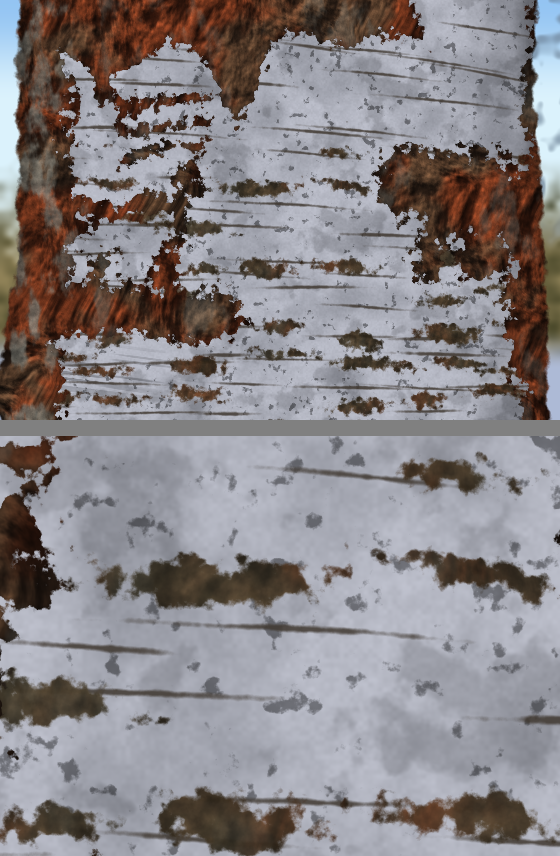
Top, the full canvas; bottom, a detail of the centre.
Write a Shadertoy shader that draws this texture.

```glsl
float hash(vec2 p) {
    vec3 q = fract(p.xyx * 0.1031);
    q += dot(q, q.yzx + 33.33);
    return fract((q.x + q.y) * q.z);
}

float noise(vec2 p) {
    vec2 i = floor(p), f = fract(p);
    f = f * f * (3.0 - 2.0 * f);
    return mix(mix(hash(i), hash(i + vec2(1, 0)), f.x),
               mix(hash(i + vec2(0, 1)), hash(i + vec2(1, 1)), f.x), f.y);
}

float fbm(vec2 p) {
    float sum = 0.0, amp = 0.52;
    for (int i = 0; i < 5; i++) {
        sum += amp * noise(p);
        p = mat2(1.6, 1.2, -1.2, 1.6) * p + 17.3;
        amp *= 0.5;
    }
    return sum;
}

float capsule(vec2 p, vec2 a, vec2 b, float r) {
    p -= a;
    b -= a;
    return length(p - b * clamp(dot(p, b) / dot(b, b), 0.0, 1.0)) - r;
}

float bump(float x, float centre, float width) {
    x = (x - centre) / width;
    return exp(-x * x);
}

// Large areas of rough bark, negative inside
float roughBark(vec2 p) {
    float hem = 0.91 - 0.15 * bump(p.x, 0.26, 0.07) - 0.2 * bump(p.x, 0.56, 0.065);
    float d = max(hem - p.y, p.x - 1.0);
    d = min(d, p.x - 0.16 - 0.025 * bump(p.y, 0.55, 0.2));
    // lower left ledge and the stem above it
    d = min(d, capsule(p, vec2(0.18, 0.26), vec2(0.52, 0.25), 0.06));
    d = min(d, capsule(p, vec2(0.23, 0.3), vec2(0.25, 0.36), 0.03));
    d = min(d, capsule(p, vec2(0.46, 0.59), vec2(0.39, 0.3), 0.025));
    d = min(d, capsule(p, vec2(0.16, 0.5), vec2(0.4, 0.5), 0.028));
    for (float i = 0.0; i < 3.0; i++)
        d = min(d, capsule(p, vec2(0.3, 0.63 + 0.065 * i), vec2(0.48, 0.64 + 0.065 * i), 0.012));
    // right shoulder and its tails
    d = min(d, capsule(p, vec2(1.0, 0.55), vec2(1.25, 0.52), 0.085));
    d = min(d, capsule(p, vec2(1.02, 0.5), vec2(1.02, 0.36), 0.03));
    d = min(d, capsule(p, vec2(1.17, 0.5), vec2(1.15, 0.4), 0.055));
    d = min(d, capsule(p, vec2(1.25, 0.5), vec2(1.29, 0.0), 0.055));
    return min(d, 1.255 - p.x);
}

// Scattered horizontal scars, negative inside
float scars(vec2 p, vec2 cell, vec2 smallest, vec2 largest, float share, float seed) {
    float d = 1.0;
    vec2 home = floor(p / cell);
    for (int j = -1; j <= 1; j++)
    for (int i = -1; i <= 1; i++) {
        vec2 id = home + vec2(i, j);
        vec2 key = id + seed;
        vec2 q = p - (id + 0.2 + 0.6 * vec2(hash(key), hash(key + 31.7))) * cell;
        vec2 size = mix(smallest, largest, vec2(hash(key + 57.1), hash(key + 83.9)));
        q.y += q.x * (0.16 * p.x * p.y + 0.1 * hash(key + 11.0) - 0.05);
        if (hash(key + 101.3) < share)
            d = min(d, (length(q / size) - 1.0) * size.y);
    }
    return d;
}

vec3 backdrop(vec2 p) {
    float blur = noise(p * vec2(25, 18)) * 0.6 + noise(p * 45.0) * 0.4;
    vec3 sky = mix(vec3(0.86, 0.95, 0.99), vec3(0.58, 0.77, 0.95), smoothstep(0.75, 1.0, p.y));
    float twigs = smoothstep(0.45, 0.7, blur) * step(0.6, p.x);
    sky = mix(sky, vec3(0.42, 0.5, 0.58), 0.7 * twigs);
    vec3 forest = mix(vec3(0.25, 0.25, 0.14), vec3(0.65, 0.58, 0.4), blur);
    vec3 c = mix(forest, sky, smoothstep(0.38, 0.6, p.y + 0.15 * (blur - 0.5)));
    return mix(vec3(0.68, 0.73, 0.84), c, smoothstep(0.12, 0.22, p.y));
}

float barkHeight(vec2 p) {
    return fbm(p * vec2(34, 22) + 2.0 * noise(p * 9.0));
}

void mainImage(out vec4 fragColor, in vec2 fragCoord) {
    vec2 p = fragCoord / iResolution.y;
    p.x += 0.5 * (1.3333 - iResolution.x / iResolution.y);
    float px = 1.0 / iResolution.y;
    float coarse = fbm(p * 11.0), fine = fbm(p * 75.0 + 9.0);
    float grain = noise(p * 260.0);

    // Smooth pale skin with stains, specks and fine peeling lines
    vec3 skin = mix(vec3(0.6, 0.61, 0.65), vec3(0.71, 0.72, 0.765), smoothstep(0.25, 0.7, coarse));
    skin *= 0.94 + 0.08 * fine + 0.05 * grain;
    skin *= 1.0 - 0.14 * smoothstep(0.56, 0.7, fbm(p * 19.0 + 40.0));
    skin *= 1.0 - 0.4 * smoothstep(0.66, 0.78, fbm(p * 62.0 + 70.0));
    float peel = bump(p.y, 0.11, 0.05) * smoothstep(0.55, 0.3, p.x);
    skin *= 1.0 - 0.25 * peel * smoothstep(0.5, 0.75, noise(vec2(p.x * 6.0, p.y * 150.0 + p.x * 20.0)));
    skin *= 1.0 - 0.15 * smoothstep(1.05, 1.28, p.x);

    // Rough bark lit from the upper left
    float h = barkHeight(p);
    float relief = h - barkHeight(p + vec2(-0.004, 0.006));
    vec3 bark = mix(vec3(0.13, 0.09, 0.065), vec3(0.33, 0.235, 0.165), smoothstep(0.28, 0.65, h));
    float rust = smoothstep(0.38, 0.62, fbm(p * 8.0 + 21.0));
    bark = mix(bark, bark * vec3(1.3, 0.85, 0.66), rust);
    bark *= clamp(1.0 + 2.4 * relief, 0.45, 1.6) * (0.65 + 0.7 * fine);
    float lichen = smoothstep(0.54, 0.72, fbm(p * vec2(24, 12) + 63.0));
    lichen *= 0.35 + 0.45 * smoothstep(0.3, 0.05, p.x);
    bark = mix(bark, vec3(0.46, 0.46, 0.43) * (0.6 + 0.7 * fine), lichen);

    // Ragged outlines
    vec2 warp = vec2(coarse, fbm(p * 11.0 + 50.0)) - 0.5;
    float rough = roughBark(p + 0.09 * warp) + 0.075 * (fine - 0.5) + 0.03 * (h - 0.5);
    float thick = scars(p + 0.03 * warp, vec2(0.19, 0.085), vec2(0.035, 0.009), vec2(0.095, 0.022), 0.72, 5.0);
    thick += 0.035 * (fine - 0.47) + 0.04 * smoothstep(0.55, 0.8, p.y);
    float thin = scars(p + 0.004 * warp, vec2(0.16, 0.06), vec2(0.03, 0.0012), vec2(0.075, 0.003), 0.55, 77.0);
    thin += 0.003 * (fine - 0.5);

    float soft = 0.003 + px;
    vec3 moss = mix(bark, vec3(0.23, 0.21, 0.14) * (0.5 + fine), 0.55);
    vec3 c = mix(skin, vec3(0.25, 0.22, 0.19), 0.85 * smoothstep(0.0012 + px, -0.001, thin));
    c = mix(c, moss, 0.95 * smoothstep(soft, -soft, thick));
    c = mix(c, bark * mix(0.75, 1.05, smoothstep(0.0, -0.02, rough)), smoothstep(soft, -soft, rough));

    // Trunk silhouette
    float left = 0.045 - 0.05 * smoothstep(0.5, 0.0, p.y);
    float right = 1.275 + 0.03 * smoothstep(0.8, 0.1, p.y);
    float trunk = min(p.x - left, right - p.x) + 0.035 * (fbm(p * 28.0) - 0.5);
    c *= 0.72 + 0.28 * smoothstep(0.0, 0.06, trunk);
    c = mix(backdrop(p), c, smoothstep(-soft, soft, trunk));
    fragColor = vec4(clamp(c, 0.0, 1.0), 1.0);
}
```
